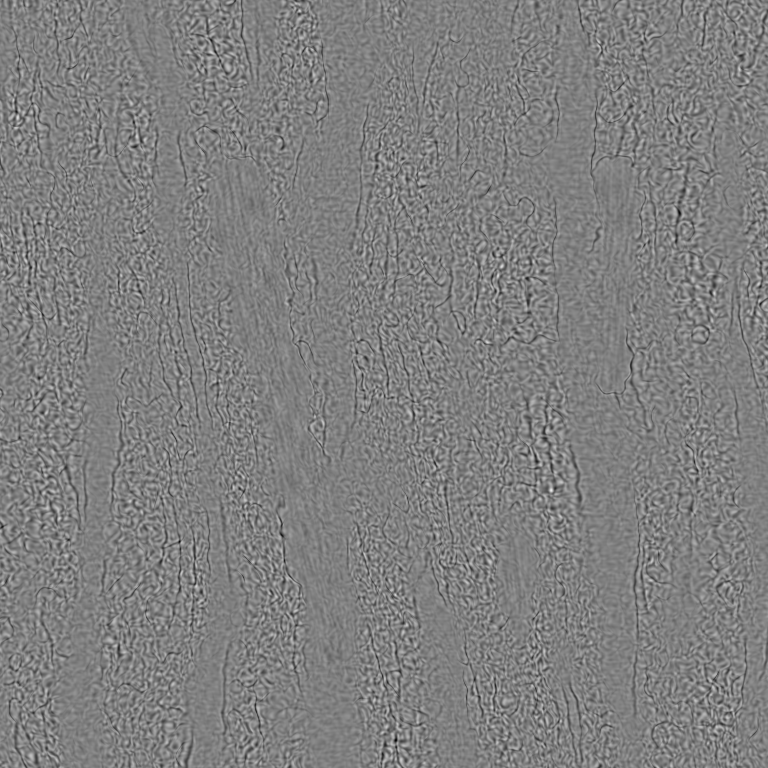
This texture map is drawn by a Shadertoy shader. Its source:

```glsl
const vec3 BASE_GREY = vec3(0.5);
const float RELIEF_RADIUS = 0.0041; // reach of the local contrast
const int RELIEF_TAPS = 6;
const float GRAIN_GAIN = 0.33;
const float CRACK_GAIN = 0.23;
const float COMB_GAIN = 0.08;
const float FIBRE_GAIN = 0.11;
const float CALM_LEVEL = 0.40;      // grain strength in the calm strips
const float ROUGH_LEVEL = 1.12;     // grain strength on the plates
const float PLATE_LEVEL = -0.19;    // band value where a plate begins
const float CRACK_WIDTH = 0.0016;
const float LEAN = 0.06;
const vec2 BAND_SCALE = vec2(13.0, 1.3);
const vec2 SPLIT_SCALE = vec2(29.0, 6.0);
const vec2 CELL_SCALE = vec2(36.0, 27.0);
const vec2 WORM_SCALE = vec2(98.0, 70.0);
const vec2 COARSE_SCALE = vec2(128.0, 96.0);
const vec2 FINE_SCALE = vec2(205.0, 176.0);
const vec2 COMB_SCALE = vec2(90.0, 215.0);
const vec2 FIBRE_SCALE = vec2(215.0, 30.0);

// Smooth tongues: axis ends, then radius at each end
const int TONGUES = 3;
const vec4 TONGUE_AXIS[TONGUES] = vec4[](
    vec4(0.310, 0.75, 0.435, 0.16),
    vec4(0.805, 0.77, 0.800, 0.50),
    vec4(0.672, 0.28, 0.680, 0.18));
const vec2 TONGUE_RADIUS[TONGUES] = vec2[](
    vec2(0.045, 0.026), vec2(0.030, 0.020), vec2(0.022, 0.018));

vec2 gradientAt(vec2 cell) {
    vec3 h = fract(cell.xyx * vec3(0.1031, 0.1030, 0.0973));
    h += dot(h, h.yzx + 33.33);
    float angle = 6.2832 * fract((h.x + h.y) * h.z);
    return vec2(cos(angle), sin(angle));
}

float noise(vec2 p) {
    vec2 i = floor(p), f = p - i;
    vec2 u = f * f * f * (f * (f * 6.0 - 15.0) + 10.0);
    vec2 e = vec2(0.0, 1.0);
    float low = mix(dot(gradientAt(i), f), dot(gradientAt(i + e.yx), f - e.yx), u.x);
    float high = mix(dot(gradientAt(i + e), f - e), dot(gradientAt(i + 1.0), f - 1.0), u.x);
    return mix(low, high, u.y);
}

// Positive on the rough plates, low in the calm strips
float bandField(vec2 p) {
    return noise(p * BAND_SCALE) + 0.25 * noise(p * BAND_SCALE * 2.6 + 40.0);
}

// Groove along a contour of a field; width is in field units
float groove(float field, float width) {
    float x = field / width;
    return -exp(-x * x);
}

// Heights of the bark: grain, long splits, small cells, plate rims
vec4 surface(vec2 p) {
    float grain = 0.56 * noise(p * COARSE_SCALE + 11.0)
                + 0.60 * noise(p * FINE_SCALE + 71.0)
                + 0.22 * groove(noise(p * WORM_SCALE + 47.0), 0.16);
    float split = groove(noise(p * SPLIT_SCALE + 5.0) - 0.04, CRACK_WIDTH * SPLIT_SCALE.x);
    float cell = groove(noise(p * CELL_SCALE + 9.0), CRACK_WIDTH * CELL_SCALE.y);
    float rim = groove(bandField(p) - PLATE_LEVEL, CRACK_WIDTH * BAND_SCALE.x);
    return vec4(grain, split, cell, rim);
}

// Height above the mean of a surrounding ring
vec4 relief(vec2 p) {
    vec4 ring = vec4(0.0);
    for (int i = 0; i < RELIEF_TAPS; i++) {
        float a = 6.2832 * (float(i) + 0.25) / float(RELIEF_TAPS);
        ring += surface(p + RELIEF_RADIUS * vec2(cos(a), sin(a)));
    }
    return surface(p) - ring / float(RELIEF_TAPS);
}

// Dark core with pale flanks that cancel it on average
float crackProfile(float d) {
    float x = d / CRACK_WIDTH;
    return (x * x - 1.0) * exp(-0.5 * x * x);
}

// Signed distance to a tapered tongue; local is across and along its axis
float tongueDistance(vec2 p, vec4 axis, vec2 radius, out vec2 local) {
    vec2 a = p - axis.xy, b = axis.zw - axis.xy;
    float t = clamp(dot(a, b) / dot(b, b), 0.0, 1.0);
    vec2 dir = normalize(b);
    local = vec2(a.x * dir.y - a.y * dir.x, dot(a, dir));
    return length(a - b * t) - mix(radius.x, radius.y, t);
}

void mainImage(out vec4 fragColor, in vec2 fragCoord) {
    vec2 p = fragCoord / iResolution.y;

    // Slow sway and fine jitter bend the vertical growth
    vec2 jitter = vec2(noise(p * 60.0 + 7.3), noise(p * 60.0 + 51.7));
    float sway = noise(p * 2.3 + 3.1);
    vec2 flow = p + vec2(LEAN * p.y + 0.05 * sway + 0.012 * noise(p * 11.0 + 23.0), 0.0);
    vec2 warped = flow + 0.0045 * jitter;

    // Rough plates between narrow calm strips
    float plate = smoothstep(PLATE_LEVEL - 0.12, PLATE_LEVEL + 0.22, bandField(warped));
    float patchy = max(0.35, 1.0 + 0.95 * noise(flow * vec2(19.0, 7.0) + 90.0));

    // Tongues with fibres along their axis
    float tongue = 0.0, tongueEdge = 0.0, fibre = 0.0;
    float wobble = 0.022 * noise(p * 13.0 + 17.0);
    for (int i = 0; i < TONGUES; i++) {
        vec2 local;
        float d = tongueDistance(p + 0.010 * jitter, TONGUE_AXIS[i], TONGUE_RADIUS[i], local) + wobble;
        float inside = 1.0 - smoothstep(-0.010, 0.006, d);
        tongueDistance(p + 0.012 * sway, TONGUE_AXIS[i], TONGUE_RADIUS[i], local);
        tongue = max(tongue, inside);
        tongueEdge += crackProfile(d);
        fibre += inside * noise(local * FIBRE_SCALE + 13.0 * float(i));
    }
    float rough = plate * (1.0 - tongue);

    // Grain, cross-combing of the calm strips, and fibres
    vec4 height = relief(warped);
    float shade = GRAIN_GAIN * height.x * patchy * mix(CALM_LEVEL, ROUGH_LEVEL, rough);
    shade += COMB_GAIN * (1.0 - plate) * (1.0 - tongue) * noise(flow * COMB_SCALE + 29.0);
    shade += FIBRE_GAIN * fibre;

    // Broken cracks: splits, cells, plate rims and tongue edges
    float broken = smoothstep(-0.12, 0.18, noise(p * vec2(15.0, 9.0) + 33.0));
    float gap = smoothstep(-0.05, 0.25, noise(p * 24.0 + 64.0));
    float cracks = rough * (broken * height.y + 0.85 * gap * height.z);
    cracks += broken * (1.0 - tongue) * height.w + 0.6 * broken * tongueEdge;
    shade += CRACK_GAIN * cracks;

    fragColor = vec4(clamp(BASE_GREY + shade, 0.0, 1.0), 1.0);
}
```
